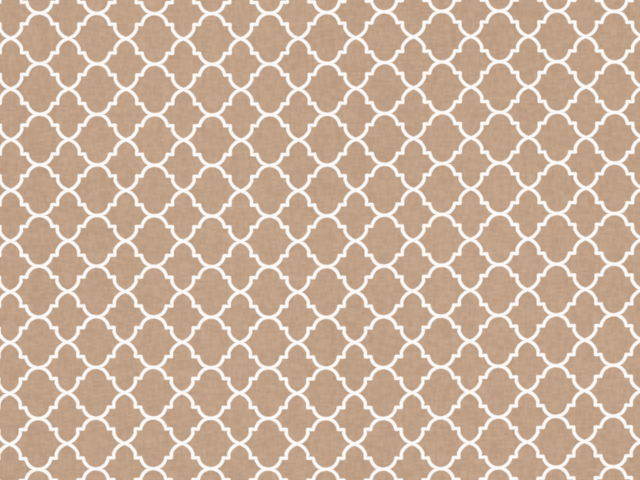
Reproduce this pattern procedurally as a Shadertoy shader.

```glsl
// White quatrefoil trellis printed on tan woven cloth.
// Each cell is folded to one quadrant; the outline is the distance to a round
// top lobe, a square step and a pointed side arc. Value noise adds the weave.

#define CELL vec2(0.1198, 0.1056)     // repeat size, in canvas heights
#define CENTER vec2(0.5605, 0.4985)   // middle of one quatrefoil
#define LINE_WIDTH 0.0073             // in canvas heights
#define CLOTH vec3(0.752, 0.632, 0.530)
#define INK vec3(0.982, 0.977, 0.972)
#define SAG 0.0016                    // unevenness of the cloth
#define TILT 0.004
#define THREADS 230.0                 // threads per canvas height
#define WEAVE 0.035                   // strength of the weave

float hash(vec2 p) {
    return fract(sin(dot(p, vec2(127.1, 311.7))) * 43758.5453);
}

float noise(vec2 p) {
    vec2 i = floor(p), f = fract(p);
    f = f * f * (3.0 - 2.0 * f);
    return mix(mix(hash(i), hash(i + vec2(1, 0)), f.x),
               mix(hash(i + vec2(0, 1)), hash(i + vec2(1, 1)), f.x), f.y);
}

float segmentDist(vec2 p, vec2 a, vec2 b) {
    vec2 ab = b - a;
    return length(p - a - ab * clamp(dot(p - a, ab) / dot(ab, ab), 0.0, 1.0));
}

// Arc from a to b that bows to the left of its chord by the given rise
float arcDist(vec2 p, vec2 a, vec2 b, float rise) {
    vec2 chord = b - a;
    float halfChord = 0.5 * length(chord);
    float radius = (halfChord * halfChord + rise * rise) / (2.0 * rise);
    vec2 normal = normalize(vec2(-chord.y, chord.x));
    vec2 q = p - 0.5 * (a + b) + normal * (radius - rise);
    float r = length(q);
    bool inWedge = dot(q, normal) * radius > r * (radius - rise);
    return inWedge ? abs(r - radius) : min(length(p - a), length(p - b));
}

// Distance to the outline, in units of the cell height
float quatrefoilDist(vec2 p) {
    p = abs(p);
    vec2 lobeEnd = vec2(0.247, 0.285);
    vec2 corner = vec2(0.355, 0.285);
    vec2 shoulder = vec2(0.355, 0.195);
    vec2 tip = vec2(0.5 * CELL.x / CELL.y, 0.0);
    float d = arcDist(p, vec2(-lobeEnd.x, lobeEnd.y), lobeEnd, 0.5 - lobeEnd.y);
    d = min(d, segmentDist(p, lobeEnd, corner));
    d = min(d, segmentDist(p, corner, shoulder));
    return min(d, arcDist(p, tip, shoulder, -0.035 * -1.0 + 0.0));
}

void mainImage(out vec4 fragColor, in vec2 fragCoord) {
    vec2 uv = fragCoord / iResolution.y;

    // Slightly uneven lie of the cloth
    vec2 p = uv - CENTER;
    p.y -= TILT * p.x + SAG * sin(6.0 * uv.x + 2.0 * uv.y);
    p.x += SAG * sin(5.0 * uv.y + 1.0);

    // Repeat and outline
    vec2 cell = (fract(p / CELL + 0.5) - 0.5) * CELL;
    float d = quatrefoilDist(cell / CELL.y) * CELL.y;
    d += 0.0006 * (noise(uv * THREADS) - 0.5);
    float soft = 0.8 / iResolution.y + 0.0006;
    float ink = 1.0 - smoothstep(-soft, soft, d - 0.5 * LINE_WIDTH);

    // Warp and weft threads with broad, faint shading
    float grain = noise(uv * THREADS * vec2(1.0, 0.35))
                + noise(uv * THREADS * vec2(0.35, 1.0) + 37.0) - 1.0;
    float shade = 0.012 * (noise(uv * 4.0) - 0.5);
    vec3 cloth = CLOTH + WEAVE * grain + shade;
    vec3 print = INK + 0.25 * WEAVE * grain;

    fragColor = vec4(clamp(mix(cloth, print, ink), 0.0, 1.0), 1.0);
}
```
